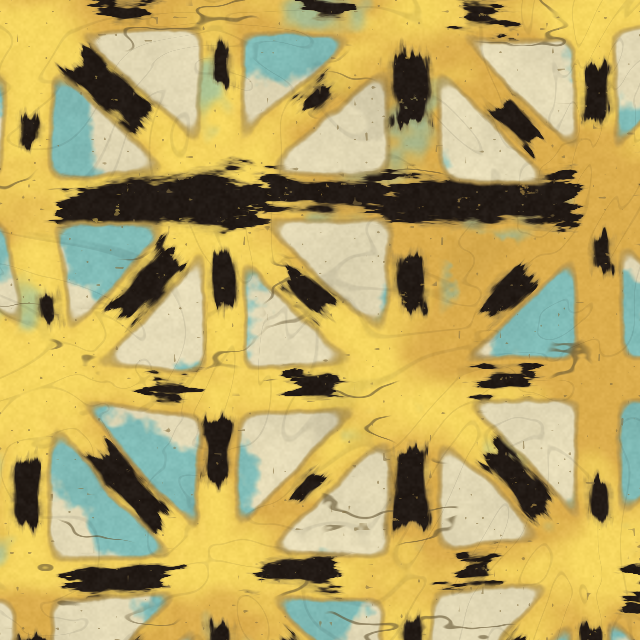
Reproduce this pattern procedurally as a three.js fragment shader.

```glsl
// Worn glazed lattice: yellow bands and diagonals around rounded cream and
// teal triangles, with dry black brush strokes along the bands. Triangles are
// distance functions in a mirrored square grid; strokes are hashed per node.
#define SPACING 0.293
#define ORIGIN vec2(0.055, 0.105)
#define BAND 0.036
#define DIAGONAL 0.032
#define ROUNDING 0.028
#define WARP 0.035
#define WORN_SHARE 0.13
#define TEAL_BIAS -0.022
#define GRAIN 0.055

varying vec2 vUv;

const vec3 YELLOW = vec3(0.97, 0.85, 0.38);
const vec3 OCHRE = vec3(0.86, 0.68, 0.30);
const vec3 CREAM = vec3(0.89, 0.85, 0.71);
const vec3 TEAL = vec3(0.50, 0.73, 0.71);
const vec3 INK = vec3(0.13, 0.10, 0.08);
const vec3 DIRT = vec3(0.52, 0.44, 0.26);

float hash(vec2 p) {
  vec3 q = fract(p.xyx * 0.1031);
  q += dot(q, q.yzx + 33.33);
  return fract((q.x + q.y) * q.z);
}

float noise(vec2 p) {
  vec2 i = floor(p), f = fract(p);
  f = f * f * (3.0 - 2.0 * f);
  return mix(mix(hash(i), hash(i + vec2(1.0, 0.0)), f.x),
             mix(hash(i + vec2(0.0, 1.0)), hash(i + 1.0), f.x), f.y);
}

float fbm(vec2 p) {
  float sum = 0.0, amp = 0.5;
  for (int i = 0; i < 4; i++) {
    sum += amp * noise(p);
    p = p * 2.03 + 17.3;
    amp *= 0.5;
  }
  return sum / 0.9375;
}

float smoothMin(float a, float b, float k) {
  float h = max(k - abs(a - b), 0.0) / k;
  return min(a, b) - 0.25 * h * h * k;
}

// Ragged brush mark lying along q.x; negative inside
float stroke(vec2 q, vec2 size, float rag, float seed) {
  float wide = size.y * (0.7 + 0.6 * noise(vec2(q.x * 28.0, seed * 91.0)));
  vec2 b = abs(q) - vec2(size.x, wide) + 0.009;
  float d = length(max(b, 0.0)) + min(max(b.x, b.y), 0.0) - 0.009;
  if (d > 0.06) return d;
  float streak = fbm(vec2(q.x * 20.0, q.y * 95.0) + seed * 57.0) - 0.5;
  float tip = smoothstep(0.4, 1.2, abs(q.x) / size.x);
  return d + streak * rag * (0.35 + tip);
}

// Nearest of the horizontal, vertical and diagonal strokes of nearby nodes
float strokes(vec2 p, vec2 cell) {
  float d = 1.0;
  for (int j = -1; j <= 1; j++)
    for (int i = -1; i <= 1; i++) {
      vec2 n = cell + vec2(float(i), float(j));
      vec2 q = p - (n + 0.5) * SPACING;
      float a = hash(n + 21.7), b = hash(n + 43.1), c = hash(n + 75.9);
      vec2 jitter = (vec2(b, c) - 0.5) * SPACING * 0.4;
      vec2 h = q + vec2(jitter.x, 0.5 * SPACING + jitter.y * 0.15);
      d = min(d, stroke(h, mix(vec2(0.025, 0.013), vec2(0.155, 0.032), a * a), 0.085, a));
      vec2 v = q.yx + vec2(jitter.y, 0.5 * SPACING + jitter.x * 0.1);
      d = min(d, stroke(v, mix(vec2(0.02, 0.012), vec2(0.062, 0.023), b), 0.035, b));
      float side = mod(n.x + n.y, 2.0) * 2.0 - 1.0;
      vec2 g = vec2(q.x * side + q.y, q.y - q.x * side) * 0.7071;
      g.x += jitter.x * 0.5;
      d = min(d, stroke(g, mix(vec2(0.022, 0.014), vec2(0.085, 0.027), c), 0.045, c));
    }
  return d;
}

void main() {
  vec2 uv = vUv;
  vec2 bend = vec2(noise(uv * 4.0 + 3.1), noise(uv * 4.0 + 41.7)) - 0.5;
  vec2 p = uv - ORIGIN + WARP * bend;
  vec2 cell = floor(p / SPACING);

  // Mirror alternate cells, then fold both triangles onto one
  vec2 f = p - cell * SPACING;
  if (mod(cell.x + cell.y, 2.0) < 0.5) f.x = SPACING - f.x;
  float lower = step(f.y, f.x);
  f = mix(f, f.yx, lower);
  vec2 e = vec2(f.x, SPACING - f.y);
  vec2 id = cell * 2.0 + vec2(lower, 5.0 * lower) + 63.0;
  float pick = hash(id), tilt = hash(id + 9.4), amount = hash(id + 27.8);
  float tri = smoothMin(e.x, e.y, ROUNDING) - BAND;
  tri = smoothMin(tri, (SPACING - e.x - e.y) * 0.7071 - DIAGONAL, ROUNDING);
  tri += (fbm(uv * 22.0) - 0.5) * 0.012 - 0.009 * (tilt - 0.5);

  // Mottled yellow glaze, warmer next to the triangles
  float cloud = fbm(uv * vec2(4.0, 6.0) + 8.0);
  float warm = smoothstep(0.38, 0.68, cloud + 0.10 * (uv.x - 0.5));
  warm = clamp(warm + 0.4 * exp(-abs(tri) / 0.012), 0.0, 1.0);
  vec3 color = mix(YELLOW, OCHRE, warm);
  color = mix(color, TEAL, 0.6 * smoothstep(0.68, 0.80, fbm(uv * 6.0 + 61.0)));

  // Triangle fill: cream partly glazed teal, some worn back to tan
  vec2 dir = vec2(cos(tilt * 6.283), sin(tilt * 6.283));
  float glaze = dot(e - 0.095, dir) + (fbm(uv * 18.0 + 5.0) - 0.5) * 0.11;
  glaze += TEAL_BIAS + (amount - 0.5) * 0.15;
  vec3 fill = mix(CREAM, TEAL, smoothstep(-0.010, 0.014, glaze));
  fill *= 0.95 + 0.1 * fbm(uv * 14.0 + 30.0);
  float worn = step(pick, WORN_SHARE);
  float patches = smoothstep(0.48, 0.62, fbm(uv * 15.0 + 2.0));
  fill = mix(fill, mix(OCHRE * 0.97, TEAL, 0.75 * patches), worn);
  color = mix(color, fill, smoothstep(-0.003, 0.004 + 0.02 * worn, tri));
  float rim = 1.0 - smoothstep(0.001, 0.006, abs(tri + 0.001));
  color = mix(color, DIRT * 1.2, rim * 0.5 * (1.0 - worn));

  // Hairline cracks and faint crazing
  float crack = abs(fbm(uv * vec2(4.0, 9.0) + 19.0) - 0.5);
  float broken = smoothstep(0.52, 0.62, noise(uv * 9.0 + 70.0));
  color = mix(color, DIRT * 0.75, 0.6 * broken * (1.0 - smoothstep(0.003, 0.012, crack)));
  float craze = abs(noise(uv * 17.0 + bend * 9.0) - 0.5);
  color *= 1.0 - 0.07 * (1.0 - smoothstep(0.01, 0.04, craze));

  // Black strokes kept clear of the triangles, with a dirty fringe
  float ink = max(strokes(p, cell), tri + 0.005);
  float fringe = (1.0 - smoothstep(0.0, 0.014, ink)) * fbm(uv * vec2(45.0, 90.0));
  color = mix(color, DIRT, 0.9 * fringe);
  float chips = smoothstep(0.74, 0.82, fbm(uv * vec2(60.0, 90.0) + 12.0));
  float black = 1.0 - smoothstep(-0.003, 0.004, ink);
  color = mix(color, INK, black * (1.0 - 0.6 * chips));

  // Specks and fine grain
  color = mix(color, DIRT, 0.6 * smoothstep(0.93, 0.98, noise(uv * 110.0)));
  color += GRAIN * (0.5 * noise(uv * 260.0) + 0.5 * noise(uv * 120.0 + 9.0) - 0.5);
  gl_FragColor = vec4(clamp(color, 0.0, 1.0), 1.0);
}
```
